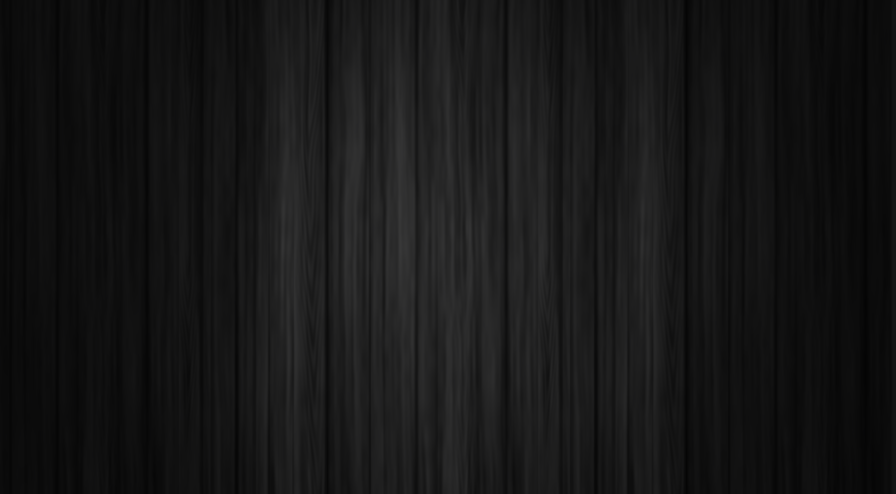
Write a WebGL 1 fragment shader that draws this texture.

```glsl
precision highp float;
// Dark vertical wood boards with fine grain under a soft central glow.
uniform vec2 u_resolution;

#define PERIOD 0.401
#define SEAM_ORIGIN 0.3646
#define BOARDS 4.0
#define GLOW_CENTER vec2(0.5, 0.46)
#define GLOW_RADIUS vec2(0.29, 0.62)
#define EDGE_LIGHT 0.040
#define GLOW_LIGHT 0.128
#define GRAIN_CONTRAST 0.75
#define SEAM_DEPTH 0.45

float hash(vec2 p) {
  return fract(sin(dot(p, vec2(127.1, 311.7))) * 43758.5453);
}

float noise(vec2 p) {
  vec2 cell = floor(p);
  vec2 f = fract(p);
  f = f * f * (3.0 - 2.0 * f);
  float low = mix(hash(cell), hash(cell + vec2(1.0, 0.0)), f.x);
  float high = mix(hash(cell + vec2(0.0, 1.0)), hash(cell + vec2(1.0, 1.0)), f.x);
  return mix(low, high, f.y);
}

// Long fibres at several widths, centred on zero
float fibres(vec2 p) {
  float sum = 0.40 * (noise(vec2(p.x * 20.0, p.y * 0.8)) - 0.5);
  sum += 0.50 * (noise(vec2(p.x * 58.0 + 7.0, p.y * 1.6)) - 0.5);
  sum += 0.62 * (noise(vec2(p.x * 112.0 + 31.0, p.y * 4.0)) - 0.5);
  sum += 0.22 * (noise(vec2(p.x * 105.0 + 83.0, p.y * 26.0)) - 0.5);
  return sum;
}

// Nested pointed arches around a vertical axis
float arches(vec2 p, float axis, float width, float seed) {
  float drift = (noise(vec2(seed, p.y * 3.0)) - 0.5) * 0.035;
  float d = (p.x - axis - drift) / width;
  float rise = p.y * 9.0 + noise(vec2(seed + 9.0, p.y * 4.0)) * 2.0;
  float ring = sin(6.2832 * (rise - 2.2 * sqrt(d * d + 0.03))
                   + 3.0 * noise(p * vec2(40.0, 9.0) + seed));
  float patches = smoothstep(0.25, 0.75, noise(vec2(seed + 4.0, p.y * 3.5)));
  return ring * exp(-d * d) * mix(0.25, 1.0, patches);
}

// Dark line of given half width around a coordinate of zero
float darkLine(float d, float halfWidth) {
  return exp(-d * d / (halfWidth * halfWidth));
}

void main() {
  vec2 uv = gl_FragCoord.xy / u_resolution;
  float local = fract((uv.x - SEAM_ORIGIN) / PERIOD);

  // Fibres sway gently along the boards
  float sway = noise(vec2(local * 9.0, uv.y * 2.5)) - 0.5;
  sway += 0.4 * (noise(vec2(local * 22.0, uv.y * 7.0)) - 0.5);
  vec2 wood = vec2(local + sway * 0.016, uv.y);
  float grain = fibres(wood);

  // Arched figure on three of the boards
  grain += 0.17 * arches(wood, 0.390, 0.024, 3.0);
  grain += 0.15 * arches(wood, 0.605, 0.022, 17.0);
  grain += 0.17 * arches(wood, 0.962, 0.024, 29.0);

  // Each board has its own tone; some bands are paler
  float board = floor(local * BOARDS);
  float tone = 0.96 + 0.12 * (hash(vec2(board, 5.0)) - 0.5);
  tone += 0.16 * darkLine(local - 0.88, 0.07) + 0.12 * darkLine(local - 0.33, 0.08);

  // Straight dark hairlines and board seams
  float hair = smoothstep(0.68, 0.95, noise(vec2(local * 75.0 + 11.0, uv.y * 0.5)));
  float toSeam = (fract(local * BOARDS + 0.5) - 0.5) / BOARDS;
  float mainSeam = min(local, 1.0 - local);
  float seam = SEAM_DEPTH * darkLine(toSeam, 0.0055);
  seam = max(seam, 0.65 * darkLine(mainSeam, 0.007));

  // Oval glow over the whole surface
  vec2 q = (uv - GLOW_CENTER) / GLOW_RADIUS;
  float light = EDGE_LIGHT + GLOW_LIGHT * exp(-dot(q, q));
  float shade = light * tone * (1.0 + GRAIN_CONTRAST * grain);
  shade *= (1.0 - 0.32 * hair) * (1.0 - seam);

  // Thin pale strip at the right border
  shade += 0.035 * smoothstep(0.993, 0.997, uv.x);
  gl_FragColor = vec4(vec3(clamp(shade, 0.0, 1.0)) * vec3(1.0, 1.0, 1.005), 1.0);
}
```
